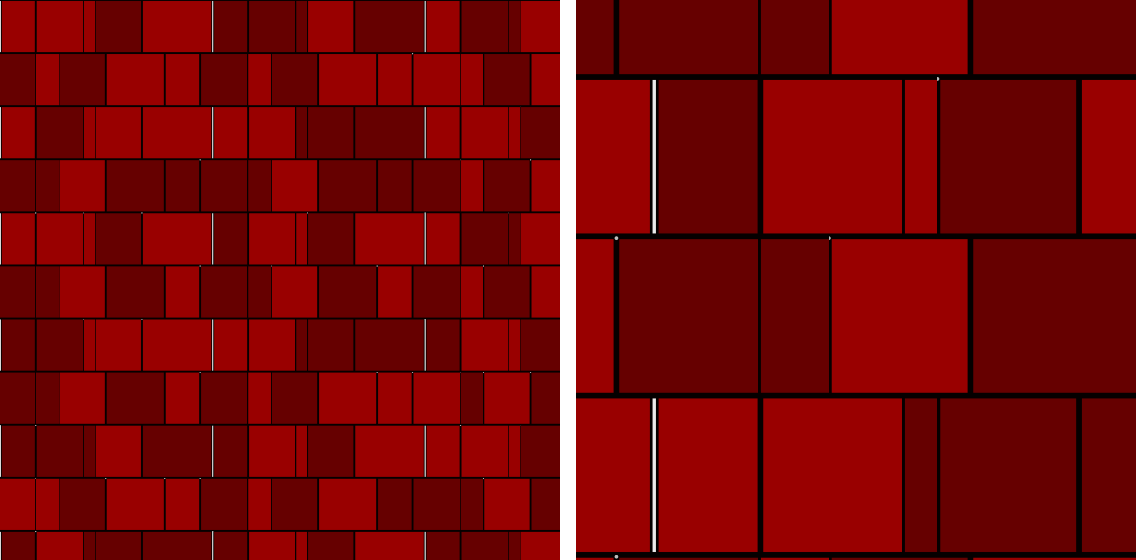
Left: the whole. Right: its middle third, enlarged.
This pattern is drawn by a WebGL 2 fragment shader. Its source:

```glsl
#version 300 es
precision highp float;

uniform vec2 u_resolution;
out vec4 fragColor;

const float PERIOD = 0.3793;          // width of one group of four bricks
const float ROW_HEIGHT = 0.0948;
const float UNITS = 18.0;             // brick units in a period
const vec4 EVEN_WIDTHS = vec4(3.0, 5.0, 4.0, 6.0);
const vec4 ODD_WIDTHS = vec4(6.0, 4.0, 5.0, 3.0);
const float EVEN_SHIFT = -0.0006;
const float ODD_SHIFT = 0.0219;

const float JOINT_HALF = 0.0017;      // half width of the dark joints
const float GAP_JOINT_HALF = 0.0026;  // dark edging around the light gap
const float GAP_HALF = 0.0010;
const float SPECK_RADIUS = 0.0011;
const float SPECK_CHANCE = 0.28;

const float NARROW_BRIGHT = 0.68;     // chance of the bright red by width
const float WIDE_BRIGHT = 0.25;
const float PAIR_BRIGHT = 0.60;

const vec3 DARK_RED = vec3(0.40, 0.0, 0.0);
const vec3 BRIGHT_RED = vec3(0.60, 0.0, 0.0);
const vec3 JOINT_COLOR = vec3(0.02, 0.0, 0.0);
const vec3 GAP_COLOR = vec3(0.92);

float hash(ivec2 cell, uint seed) {
    uint h = uint(cell.x) * 374761393u + uint(cell.y) * 668265263u + seed * 974711u;
    h = (h ^ (h >> 13)) * 1274126177u;
    h = (h ^ (h >> 16)) * 2246822519u;
    h ^= h >> 15;
    return float(h >> 8) / 16777216.0;
}

// Coverage of a shape from its signed distance
float cover(float dist, float pixel) {
    return 1.0 - smoothstep(-0.6 * pixel, 0.6 * pixel, dist);
}

// The two middle widths take opposite reds; the others vary freely
bool isBright(float width, ivec2 group, ivec2 brick) {
    bool pairBright = hash(group, 1u) < PAIR_BRIGHT;
    if (width == 5.0) return pairBright;
    if (width == 4.0) return !pairBright;
    return hash(brick, 2u) < (width == 3.0 ? NARROW_BRIGHT : WIDE_BRIGHT);
}

void main() {
    vec2 uv = gl_FragCoord.xy / u_resolution;
    float pixel = 1.0 / min(u_resolution.x, u_resolution.y);

    // Rows are counted from the top
    float rowCoord = (1.0 - uv.y) / ROW_HEIGHT;
    int row = int(floor(rowCoord));
    float fromTop = fract(rowCoord) * ROW_HEIGHT;
    bool evenRow = (row & 1) == 0;
    vec4 widths = evenRow ? EVEN_WIDTHS : ODD_WIDTHS;

    float groupCoord = (uv.x + (evenRow ? EVEN_SHIFT : ODD_SHIFT)) / PERIOD;
    ivec2 group = ivec2(int(floor(groupCoord)), row);
    float x = fract(groupCoord) * UNITS;

    // Find the brick that holds this point
    float start = 0.0;
    int index = 0;
    for (int i = 0; i < 3; i++) {
        if (x >= start + widths[i]) {
            start += widths[i];
            index = i + 1;
        }
    }
    float width = widths[index];
    ivec2 brick = ivec2(group.x * 4 + index, row);
    vec3 color = isBright(width, group, brick) ? BRIGHT_RED : DARK_RED;

    // Vertical joints, with a light gap between groups on even rows
    float unitSize = PERIOD / UNITS;
    float left = (x - start) * unitSize;
    float right = (start + width - x) * unitSize;
    float jointDist = min(left, right);
    float gapDist = evenRow ? min(x, UNITS - x) * unitSize : 1.0;
    float joint = max(cover(jointDist - JOINT_HALF, pixel),
                      cover(gapDist - GAP_JOINT_HALF, pixel));
    color = mix(color, JOINT_COLOR, joint);
    color = mix(color, GAP_COLOR, cover(gapDist - GAP_HALF, pixel));

    // Horizontal joints
    float rowDist = min(fromTop, ROW_HEIGHT - fromTop);
    color = mix(color, JOINT_COLOR, cover(rowDist - JOINT_HALF, pixel));

    // Occasional light specks at the heads of the joints
    ivec2 jointId = left < right ? brick : brick + ivec2(1, 0);
    if (row > 0 && hash(jointId, 3u) < SPECK_CHANCE) {
        float speckDist = length(vec2(jointDist, fromTop - SPECK_RADIUS)) - SPECK_RADIUS;
        color = mix(color, GAP_COLOR, 0.8 * cover(speckDist, pixel));
    }

    fragColor = vec4(color, 1.0);
}
```
